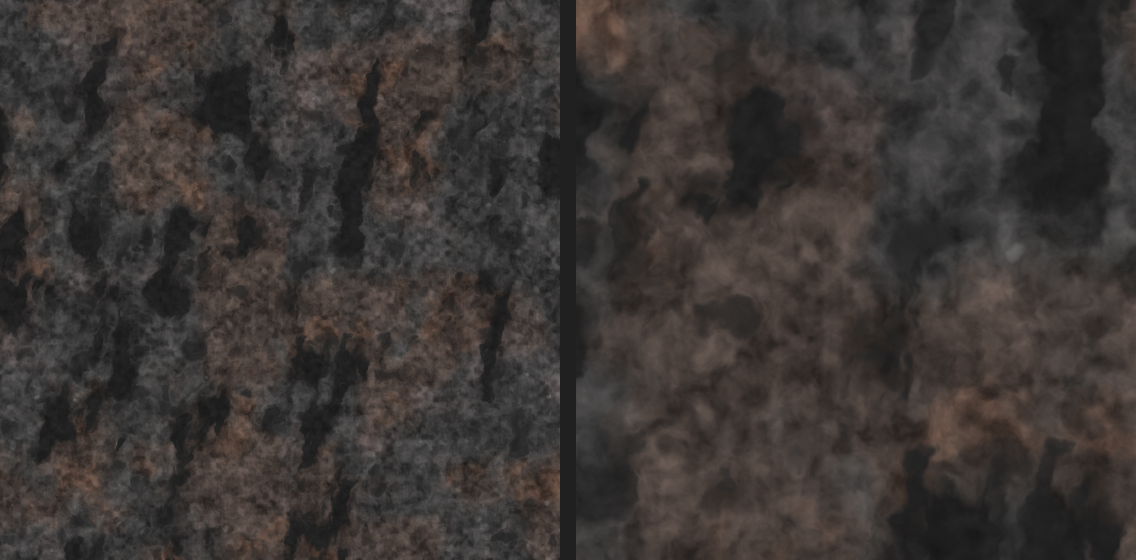
Left: the whole. Right: its middle third, enlarged.
This texture is drawn by a Shadertoy shader. Its source:

```glsl
#define GREY vec3(0.242, 0.238, 0.237)
#define BROWN vec3(0.290, 0.250, 0.231)
#define RUST vec3(0.385, 0.285, 0.235)
#define LILAC vec3(0.335, 0.302, 0.302)
#define BLACK vec3(0.118, 0.118, 0.119)
#define PATCH_SCALE 7.0
#define BLOTCH_SCALE vec2(17.0, 8.5)
#define BLOTCH_LEAN 0.15
#define SPECK_SCALE vec2(40.0, 30.0)
#define MOTTLE_CONTRAST 0.75
#define GRAIN_CONTRAST 0.95

float hash(vec2 p) {
    return fract(sin(dot(p, vec2(127.1, 311.7))) * 43758.5453);
}

float noise(vec2 p) {
    vec2 cell = floor(p), f = fract(p);
    f = f * f * f * (f * (f * 6.0 - 15.0) + 10.0);
    float low = mix(hash(cell), hash(cell + vec2(1, 0)), f.x);
    float high = mix(hash(cell + vec2(0, 1)), hash(cell + vec2(1, 1)), f.x);
    return mix(low, high, f.y);
}

// Fractal noise, turned at each octave to hide the lattice
float fbm(vec2 p) {
    float sum = 0.0, weight = 0.5;
    for (int i = 0; i < 5; i++) {
        sum += weight * noise(p);
        p = mat2(1.6, 1.2, -1.2, 1.6) * p + 17.3;
        weight *= 0.5;
    }
    return sum / 0.96875;
}

vec2 warp(vec2 p) {
    return vec2(fbm(p), fbm(p + 41.7)) - 0.5;
}

// Sparse round pale grains, one candidate per cell
float flecks(vec2 p) {
    vec2 cell = floor(p);
    vec2 center = 0.3 + 0.4 * vec2(hash(cell + 3.1), hash(cell + 8.7));
    float radius = mix(0.08, 0.22, hash(cell + 5.3));
    float present = step(0.90, hash(cell + 12.9));
    return present * (1.0 - smoothstep(0.4, 1.0, length(p - cell - center) / radius));
}

void mainImage(out vec4 fragColor, in vec2 fragCoord) {
    vec2 uv = fragCoord / iResolution.y;
    vec2 fineWarp = warp(uv * 50.0 + 9.0);
    vec2 p = uv + 0.04 * warp(uv * 9.0) + 0.018 * fineWarp;

    // Brown feldspar patches in a grey ground
    float brown = smoothstep(0.40, 0.60, fbm(p * PATCH_SCALE + 23.0));
    vec3 color = mix(GREY, BROWN, brown);

    // Rust stains and lilac crystals
    float rust = smoothstep(0.55, 0.78, fbm(p * 14.0 + 61.0));
    float lilac = smoothstep(0.60, 0.74, fbm(p * 8.0 + 87.0));
    color = mix(color, RUST, 0.70 * rust * brown);
    color = mix(color, LILAC, 0.60 * lilac);

    // Mottling, grain and faint vertical polish lines
    float mottle = fbm((uv + 0.010 * fineWarp) * vec2(36.0, 30.0) + 5.0) - 0.5;
    float grain = fbm(uv * 95.0 + fineWarp) - 0.5;
    float polish = noise(uv * vec2(330.0, 14.0)) - 0.5;
    color *= 1.0 + MOTTLE_CONTRAST * mottle + GRAIN_CONTRAST * grain + 0.06 * polish;

    // Pale grains
    color += 0.08 * flecks((uv + 0.012 * fineWarp) * 26.0);

    // Leaning black mica blotches with a soft dark rim
    vec2 leaning = vec2(p.x - BLOTCH_LEAN * p.y, p.y);
    float mica = fbm(leaning * BLOTCH_SCALE + 31.0);
    color *= 1.0 - 0.16 * smoothstep(0.48, 0.64, mica);
    float blotch = smoothstep(0.615, 0.695, mica + 0.12 * grain);

    // Small black specks, denser in the grey ground and near the mica
    float speckField = noise(leaning * SPECK_SCALE + 73.0) + 0.40 * grain;
    speckField += 0.5 * (mica - 0.5) - 0.08 * brown;
    float speck = smoothstep(0.74, 0.92, speckField);
    float dark = max(blotch, 0.75 * speck);
    color = mix(color, BLACK * (1.0 + 0.6 * grain), 0.94 * dark);

    fragColor = vec4(color, 1.0);
}
```
